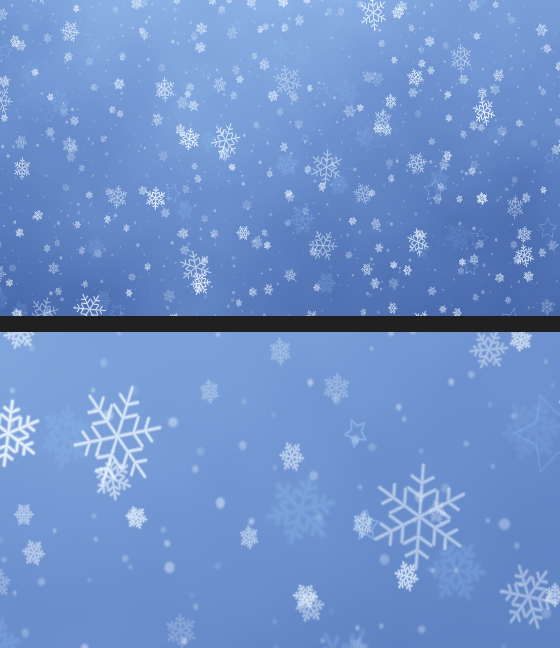
Top: the whole. Bottom: its middle third, enlarged.
This pattern is drawn by a WebGL 2 fragment shader. Its source:

```glsl
#version 300 es
precision highp float;

uniform vec2 u_resolution;
out vec4 outColor;

const float PI = 3.14159265;
const int DOT = 0;
const int FLAKE = 1;
const int STAR = 2;

vec3 hash3(vec2 p) {
    vec3 q = fract(p.xyx * vec3(0.1031, 0.1030, 0.0973));
    q += dot(q, q.yxz + 33.33);
    return fract((q.xxy + q.yzz) * q.zyx);
}

float valueNoise(vec2 p) {
    vec2 cell = floor(p);
    vec2 f = fract(p);
    f = f * f * (3.0 - 2.0 * f);
    float low = mix(hash3(cell).x, hash3(cell + vec2(1, 0)).x, f.x);
    float high = mix(hash3(cell + vec2(0, 1)).x, hash3(cell + vec2(1, 1)).x, f.x);
    return mix(low, high, f.y);
}

float fbm(vec2 p) {
    float sum = 0.0;
    float amplitude = 0.5;
    for (int i = 0; i < 4; i++) {
        sum += amplitude * valueNoise(p);
        p = p * 2.03 + 17.0;
        amplitude *= 0.5;
    }
    return sum / 0.9375;
}

mat2 rotation(float angle) {
    float c = cos(angle);
    float s = sin(angle);
    return mat2(c, s, -s, c);
}

float segment(vec2 p, vec2 a, vec2 b) {
    vec2 along = b - a;
    float t = clamp(dot(p - a, along) / dot(along, along), 0.0, 1.0);
    return length(p - a - along * t);
}

// Fold the plane into one mirrored sector around the x axis
vec2 foldSector(vec2 p, float count) {
    float halfAngle = PI / count;
    float angle = abs(mod(atan(p.y, p.x) + halfAngle, 2.0 * halfAngle) - halfAngle);
    return length(p) * vec2(cos(angle), sin(angle));
}

// Six arms with two pairs of side twigs, unit radius
float flakeDistance(vec2 p) {
    vec2 q = foldSector(p, 6.0);
    vec2 twig = vec2(0.5, 0.866);
    float arm = segment(q, vec2(0), vec2(1, 0));
    float inner = segment(q, vec2(0.38, 0), vec2(0.38, 0) + 0.32 * twig);
    float outer = segment(q, vec2(0.65, 0), vec2(0.65, 0) + 0.25 * twig);
    return min(arm, min(inner, outer));
}

// Five-pointed outline, unit radius
float starDistance(vec2 p) {
    vec2 notch = 0.5 * vec2(cos(PI / 5.0), sin(PI / 5.0));
    return segment(foldSector(p, 5.0), vec2(1, 0), notch);
}

float shapeDistance(vec2 p, float radius, int kind) {
    if (kind == DOT) return length(p);
    if (kind == FLAKE) return radius * flakeDistance(p / radius);
    return radius * starDistance(p / radius);
}

// Jittered grid of shapes; returns their coverage
float scatter(vec2 p, int kind, float cellSize, float density, vec2 radii,
              float stroke, float blur, vec2 opacity, float seed) {
    vec2 home = floor(p / cellSize);
    float coverage = 0.0;
    for (int y = -1; y <= 1; y++) {
        for (int x = -1; x <= 1; x++) {
            vec2 cell = home + vec2(x, y);
            vec3 place = hash3(cell + seed);
            if (place.z > density) continue;
            vec3 look = hash3(cell + seed + 57.3);
            float radius = mix(radii.x, radii.y, look.x * look.x);
            vec2 local = p - (cell + place.xy) * cellSize;
            local.x /= mix(0.75, 1.0, look.y);
            local = rotation(2.0 * PI * look.y) * local;
            float width = kind == DOT ? radius : stroke;
            float d = shapeDistance(local, radius, kind) - width;
            float mask = 1.0 - smoothstep(-blur, blur, d);
            coverage = max(coverage, mask * mix(opacity.x, opacity.y, look.z));
        }
    }
    return coverage;
}

vec3 winterSky(vec2 uv, vec2 p) {
    vec3 deepBlue = vec3(0.27, 0.40, 0.66);
    vec3 midBlue = vec3(0.41, 0.55, 0.795);
    vec3 paleBlue = vec3(0.57, 0.72, 0.92);
    float offset = (uv.x - 0.38) / 0.33;
    float light = 0.68 * uv.y + 0.28 * exp(-offset * offset);
    light += 0.34 * (fbm(p * 3.2 + 4.0) - 0.5);
    vec3 lower = mix(deepBlue, midBlue, clamp(light * 2.0, 0.0, 1.0));
    return mix(lower, paleBlue, clamp(light * 2.0 - 1.0, 0.0, 1.0));
}

void main() {
    vec2 uv = gl_FragCoord.xy / u_resolution;
    vec2 p = gl_FragCoord.xy / u_resolution.y;
    float edge = max(0.0018, 0.7 / u_resolution.y);
    vec3 snow = vec3(0.93, 0.97, 1.0);
    vec3 ice = vec3(0.60, 0.80, 0.97);
    vec3 color = winterSky(uv, p);

    // Distant blurred flakes, specks and star outlines
    color = mix(color, ice, scatter(p, FLAKE, 0.17, 0.4, vec2(0.03, 0.05), 0.002, 0.004, vec2(0.15, 0.35), 11.0));
    color = mix(color, snow, scatter(p, DOT, 0.035, 0.5, vec2(0.002, 0.006), 0.0, 0.0025, vec2(0.08, 0.45), 23.0));
    color = mix(color, ice, scatter(p, STAR, 0.17, 0.4, vec2(0.014, 0.045), 0.0008, edge, vec2(0.25, 0.7), 37.0));

    // Small, medium and large crisp flakes
    color = mix(color, snow, scatter(p, FLAKE, 0.075, 0.6, vec2(0.011, 0.021), 0.0011, edge, vec2(0.25, 0.9), 41.0));
    color = mix(color, snow, scatter(p, FLAKE, 0.14, 0.4, vec2(0.016, 0.028), 0.0014, edge, vec2(0.35, 0.95), 59.0));
    color = mix(color, snow, scatter(p, FLAKE, 0.21, 0.5, vec2(0.034, 0.056), 0.0017, edge, vec2(0.4, 1.0), 73.0));
    outColor = vec4(color, 1.0);
}
```
